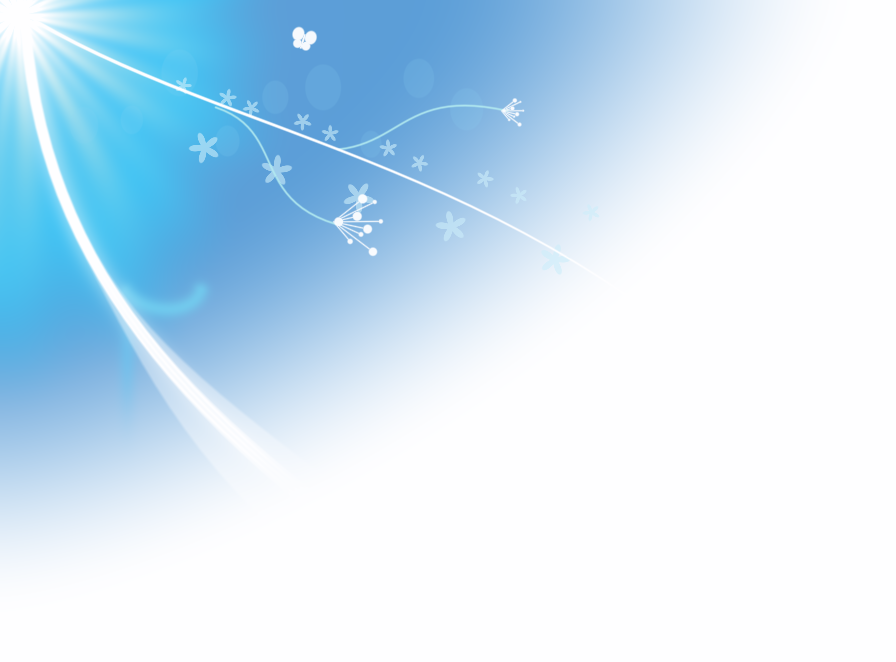
A Shadertoy shader for this background:

```glsl
// Sunlit blue sky fading to white, with curved stems, vines, leaves and a butterfly.

// Design grid: 768 x 567 over the canvas, y pointing down.
const vec2 GRID = vec2(768.0, 567.0);
const vec3 WHITE = vec3(0.995, 0.995, 1.0);

float cover(float d, float soft) { return 1.0 - smoothstep(-soft, soft, d); }

float segment(vec2 p, vec2 a, vec2 b) {
    vec2 v = b - a;
    return length(p - a - v * clamp(dot(p - a, v) / dot(v, v), 0.0, 1.0));
}

vec2 bezier(vec2 a, vec2 b, vec2 c, vec2 d, float t) {
    float s = 1.0 - t;
    return s * s * s * a + 3.0 * s * t * (s * b + t * c) + t * t * t * d;
}

// Signed distance to a cubic curve (x) and the position along it (y).
vec2 curve(vec2 p, vec2 a, vec2 b, vec2 c, vec2 d) {
    vec2 best = vec2(1e5, 0.0), from = a;
    for (int i = 1; i <= 24; i++) {
        vec2 to = bezier(a, b, c, d, float(i) / 24.0);
        vec2 v = to - from, q = p - from;
        float h = clamp(dot(q, v) / dot(v, v), 0.0, 1.0);
        float dist = length(q - v * h);
        if (dist < abs(best.x))
            best = vec2(v.x * q.y < v.y * q.x ? -dist : dist, (float(i) - 1.0 + h) / 24.0);
        from = to;
    }
    return best;
}

// Fan of thin stalks with round blossoms at the tips.
float blossom(vec2 p, float size, float soft) {
    float d = length(p - vec2(0.1, 0.0) * size) - size * 0.09;
    for (int i = 0; i < 8; i++) {
        float k = float(i), a = (k - 3.5) * 0.22 + 0.1;
        vec2 tip = size * (0.72 + 0.25 * sin(k * 2.4)) * vec2(cos(a), sin(a));
        d = min(d, segment(p, vec2(0.0), tip) - 0.5);
        d = min(d, length(p - tip) - size * (0.065 + 0.025 * cos(k * 3.0)));
    }
    return cover(d, soft);
}

float butterfly(vec2 p, float soft) {
    p = mat2(0.95, -0.3, 0.3, 0.95) * p;
    p.x = abs(p.x);
    float d = length((p - vec2(5.5, -3.5)) * vec2(1.0, 0.85)) - 5.0;
    d = min(d, length(p - vec2(3.7, 4.5)) - 3.8);
    return cover(min(d, segment(p, vec2(0.0, -4.0), vec2(0.0, 7.0)) - 1.0), soft);
}

void mainImage(out vec4 fragColor, in vec2 fragCoord) {
    vec2 p = fragCoord / iResolution.xy * GRID;
    p.y = GRID.y - p.y;
    float px = GRID.y / iResolution.y;

    // Sky: a rounded blue corner that dissolves into white
    vec2 s = pow(max(p, 0.01) / vec2(730.0, 525.0), vec2(1.42));
    float reach = pow(s.x + s.y, 0.704);
    vec3 col = mix(vec3(0.36, 0.62, 0.845), WHITE, smoothstep(0.48, 1.01, reach));

    // Cyan aura with a wavy border
    vec2 q = p - vec2(15.0, 13.0);
    float dist = length(q), ang = atan(q.y, q.x);
    float wave = sin(ang * 9.0 + 1.0) + 0.6 * sin(ang * 17.0 + dist * 0.012);
    float aura = length(p / vec2(222.0, 312.0)) + 0.035 * wave;
    col = mix(col, vec3(0.24, 0.77, 0.96), 0.95 * (1.0 - smoothstep(0.66, 1.16, aura)));

    // Soft rays and the burst of light
    float rays = 0.5 + 0.28 * sin(ang * 13.0 + 0.6 * sin(dist * 0.02)) + 0.22 * sin(ang * 29.0 + 2.0);
    col = mix(col, vec3(0.58, 0.85, 0.90), 0.85 * rays * (1.0 - smoothstep(0.2, 0.95, aura)));
    col = mix(col, WHITE, min(1.0, (1.1 + 0.4 * rays) * exp(-pow(dist / 55.0, 1.25))));

    // Cyan wisps beside the stem
    vec2 curl = curve(p, vec2(108, 250), vec2(126, 270), vec2(165, 270), vec2(172, 249));
    col = mix(col, vec3(0.45, 0.83, 0.95), 0.7 * exp(-pow(curl.x / 7.0, 2.0)));
    vec2 drip = (p - vec2(109.0, 305.0)) / vec2(7.0, 42.0);
    col = mix(col, vec3(0.40, 0.78, 0.95), 0.5 * exp(-dot(drip, drip)));

    // Faint round petals drifting near the upper vine
    for (int i = 0; i < 9; i++) {
        float k = float(i);
        vec2 c = vec2(72.0 + 41.0 * k, 92.0 + 32.0 * sin(k * 2.3 + 0.5));
        vec2 e = (p - c) * vec2(1.15, 0.9);
        col = mix(col, vec3(0.55, 0.83, 0.95), 0.15 * cover(length(e) - 14.0 - 4.0 * sin(k * 4.0), px));
    }

    // Broad stem: translucent flanks, white core and fine strands
    vec2 stem = curve(p, vec2(22, 25), vec2(36, 200), vec2(125, 320), vec2(284, 443));
    float fade = 1.0 - smoothstep(0.82, 1.0, stem.y);
    float spread = smoothstep(0.4, 1.0, stem.y);
    float side = stem.x > 0.0 ? 5.0 + 34.0 * spread : 5.0 + 19.0 * spread;
    col = mix(col, WHITE, 0.38 * fade * cover(abs(stem.x) - side, 2.0 * px));
    col = mix(col, WHITE, 0.35 * fade * exp(-pow(stem.x / 11.0, 2.0)));
    float strands = 0.82 + 0.18 * cos(stem.x * 1.6);
    float core = cover(abs(stem.x) - 4.5 - 3.0 * spread, 1.5 * px);
    col = mix(col, WHITE, fade * core * mix(1.0, strands, spread));

    // Star-shaped leaves scattered around the upper vine
    for (int i = 0; i < 15; i++) {
        float k = float(i), x = 157.0 + 18.0 * k + 0.5 * k * k;
        vec2 l = p - vec2(x, 88.0 + 0.32 * (x - 155.0) + 32.0 * sin(k * 2.1 - 0.5));
        float size = 9.5 + 4.0 * sin(k * 2.1 - 0.6);
        float lobes = pow(abs(cos(2.5 * atan(l.y, l.x) + k * 1.7)), 2.0);
        float leaf = cover(length(l) - size * (0.32 + 0.68 * lobes), px);
        col = mix(col, vec3(0.80, 0.93, 0.98), 0.6 * leaf);
    }

    // Two pale tendrils and the main vine
    vec2 low = curve(p, vec2(185, 92), vec2(245, 112), vec2(215, 170), vec2(288, 192));
    vec2 high = curve(p, vec2(290, 128), vec2(345, 122), vec2(350, 76), vec2(435, 95));
    float tendril = cover(min(abs(low.x), abs(high.x)) - 0.8, px);
    col = mix(col, vec3(0.70, 0.92, 0.94), 0.9 * tendril);
    vec2 vine = curve(p, vec2(30, 18), vec2(170, 100), vec2(360, 130), vec2(540, 255));
    col = mix(col, WHITE, cover(abs(vine.x) - mix(1.6, 0.7, vine.y), px));

    // Blossoms and butterfly
    float white = max(blossom(p - vec2(286, 190), 44.0, px), blossom(p - vec2(430, 95), 20.0, px));
    white = max(white, butterfly(p - vec2(260, 34), px));
    fragColor = vec4(mix(col, WHITE, 0.95 * white), 1.0);
}
```
